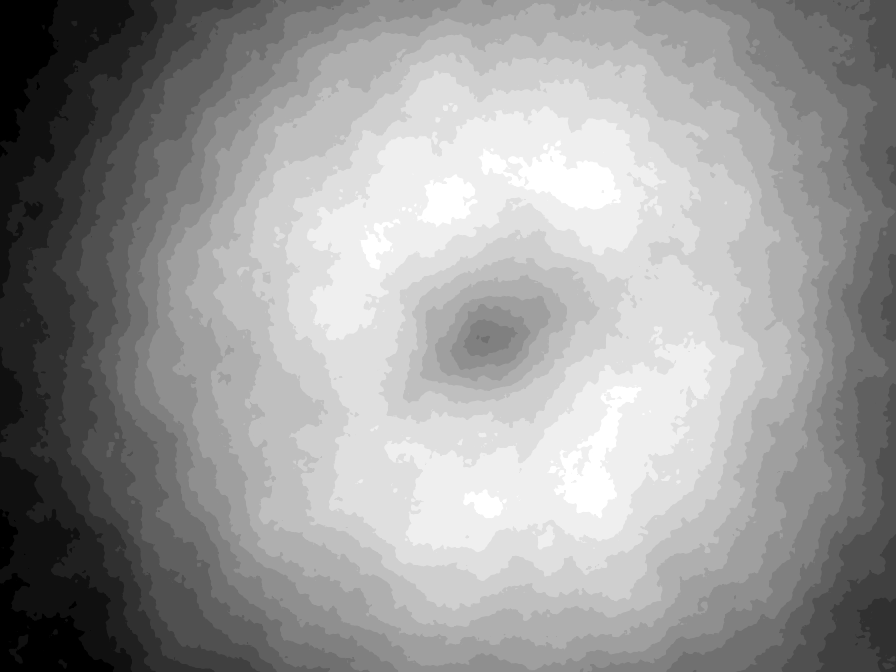
Give the GLSL for this background, as a Shadertoy shader.

```glsl
// A grey terraced crater: a broad bright dome with a tilted dark pit in it.
// A smooth height is built from radial falloffs, roughened with gradient
// noise, then cut into sixteen flat tones with ragged contour lines.

const float TONES = 16.0;
const vec2 DOME_CENTER = vec2(0.071, 0.008);
const vec2 PIT_CENTER = vec2(0.070, 0.002);
const vec2 PIT_AXIS = vec2(0.87, 0.493);

// Pseudo-random gradient vector for a lattice point
vec2 gradientAt(vec2 cell) {
    vec3 q = fract(vec3(cell.xyx) * vec3(0.1031, 0.1030, 0.0973));
    q += dot(q, q.yzx + 33.33);
    float angle = 6.28318 * fract((q.x + q.y) * q.z);
    return vec2(cos(angle), sin(angle));
}

float gradientNoise(vec2 p) {
    vec2 i = floor(p), f = p - i;
    vec2 u = f * f * f * (f * (f * 6.0 - 15.0) + 10.0);
    vec2 e = vec2(1.0, 0.0);
    float a = dot(gradientAt(i), f);
    float b = dot(gradientAt(i + e.xy), f - e.xy);
    float c = dot(gradientAt(i + e.yx), f - e.yx);
    float d = dot(gradientAt(i + e.xx), f - e.xx);
    return mix(mix(a, b, u.x), mix(c, d, u.x), u.y);
}

// Layered noise; each octave is rotated to hide the lattice
float fbm(vec2 p, float gain) {
    const mat2 turn = mat2(1.6, 1.2, -1.2, 1.6);
    float sum = 0.0, amplitude = 1.0;
    for (int i = 0; i < 5; i++) {
        sum += amplitude * gradientNoise(p);
        p = turn * p + 17.3;
        amplitude *= gain;
    }
    return sum;
}

float softSpot(vec2 p, vec2 center, float radius) {
    vec2 d = (p - center) / radius;
    return exp(-dot(d, d));
}

// Wide dome, with extra light toward the right-hand corners
float domeHeight(vec2 p) {
    float falloff = 1.0 - smoothstep(0.174, 0.851, length(p * vec2(1.0, 0.95)));
    float cornerGain = p.y > 0.0 ? 0.85 : 0.45;
    return falloff + cornerGain * max(p.x, 0.0) * abs(p.y);
}

// Elliptical hollow, stretched along the given axis
float pitDepth(vec2 p, vec2 axis) {
    vec2 local = vec2(dot(p, axis), dot(p, vec2(-axis.y, axis.x)));
    float r = length(local / vec2(0.153, 0.112));
    return 0.5 * exp(-pow(r, 1.5));
}

// Flat tones with antialiased steps
float terrace(float height, float count) {
    float x = height * count + 0.5;
    float w = clamp(fwidth(x), 0.001, 0.5);
    return (floor(x) + smoothstep(1.0 - w, 1.0, fract(x))) / count;
}

void mainImage(out vec4 fragColor, in vec2 fragCoord) {
    vec2 p = (fragCoord - 0.5 * iResolution.xy) / iResolution.y;

    // Small warp keeps the contours from looking like clean ellipses
    vec2 warp = vec2(gradientNoise(p * 9.0 + 4.1), gradientNoise(p * 9.0 + 31.7));
    vec2 q = p + 0.018 * warp;

    // Large shapes, with two dim saddles beside the pit
    float height = domeHeight(q - DOME_CENTER) - pitDepth(q - PIT_CENTER, PIT_AXIS);
    height -= 0.10 * softSpot(q, vec2(-0.224, -0.082), 0.12);
    height -= 0.08 * softSpot(q, vec2(0.305, 0.092), 0.09);

    // Ragged detail, then tone steps
    height += 0.065 * fbm(p * 8.0 + 2.7, 0.68);
    fragColor = vec4(vec3(clamp(terrace(height, TONES), 0.0, 1.0)), 1.0);
}
```
